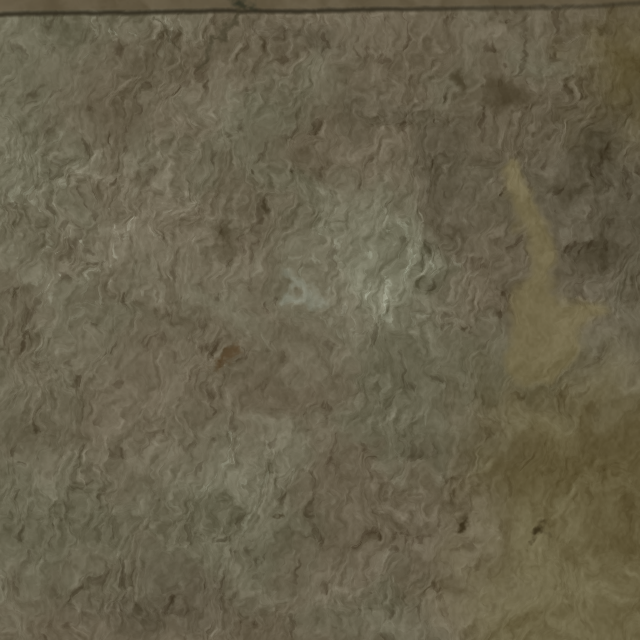
Reproduce this texture procedurally as a three.js fragment shader.

```glsl
varying vec2 vUv;

float hash(vec2 p) {
  vec3 q = fract(p.xyx * vec3(0.1031, 0.1030, 0.0973));
  q += dot(q, q.yzx + 33.33);
  return fract((q.x + q.y) * q.z);
}

float noise(vec2 p) {
  vec2 i = floor(p), f = fract(p);
  f = f * f * (3.0 - 2.0 * f);
  return mix(mix(hash(i), hash(i + vec2(1, 0)), f.x),
             mix(hash(i + vec2(0, 1)), hash(i + vec2(1, 1)), f.x), f.y);
}

float fbm(vec2 p) {
  float sum = 0.0, amp = 0.53;
  for (int i = 0; i < 4; i++) {
    sum += amp * noise(p);
    p = mat2(1.6, 1.2, -1.2, 1.6) * p + 7.3;
    amp *= 0.5;
  }
  return sum;
}

float segment(vec2 p, vec2 a, vec2 b) {
  vec2 ab = b - a;
  return length(p - a - ab * clamp(dot(p - a, ab) / dot(ab, ab), 0.0, 1.0));
}

float smoothMin(float a, float b, float k) {
  float h = max(k - abs(a - b), 0.0) / k;
  return min(a, b) - h * h * k * 0.25;
}

// Soft elliptical mask, one at its centre
float blot(vec2 p, vec2 centre, vec2 radius) {
  return 1.0 - smoothstep(0.1, 1.0, length((p - centre) / radius));
}

// Drip that narrows to a neck and ends in a broad pool
float dripDistance(vec2 p) {
  float upper = segment(p, vec2(0.797, 0.74), vec2(0.825, 0.66)) - 0.021;
  float neck = segment(p, vec2(0.833, 0.64), vec2(0.85, 0.52)) - 0.018;
  float pool = length(p - vec2(0.845, 0.45)) - 0.053;
  float arms = segment(p, vec2(0.82, 0.50), vec2(0.925, 0.515)) - 0.017;
  return smoothMin(smoothMin(upper, neck, 0.02), smoothMin(pool, arms, 0.05), 0.06);
}

void main() {
  vec2 uv = vUv;
  vec2 wobble = vec2(fbm(uv * 13.0), fbm(uv * 13.0 + 41.0)) - 0.5;
  vec2 rough = vec2(fbm(uv * 45.0 + 9.0), fbm(uv * 45.0 + 63.0)) - 0.5;
  vec2 p = uv + wobble * 0.11 + rough * 0.045;

  // Broad cloudy plaster, greener towards the left
  float cloud = fbm(uv * vec2(5.0, 7.0) + 3.0);
  float mottle = fbm(p * vec2(22.0, 28.0) + 17.0);
  float green = smoothstep(0.3, 0.7, fbm(p * 5.0 + 23.0) + 0.25 * (0.4 - uv.x));
  vec3 color = mix(vec3(0.415, 0.380, 0.307), vec3(0.417, 0.403, 0.325), green);
  color += 0.07 * (cloud - 0.5) + 0.13 * (mottle - 0.5);

  // Pale worn areas
  float pale = blot(p, vec2(0.60, 0.57), vec2(0.18, 0.13));
  pale = max(pale, 0.8 * blot(p, vec2(0.13, 0.63), vec2(0.22, 0.22)));
  pale = max(pale, 0.7 * blot(p, vec2(0.37, 0.27), vec2(0.17, 0.09)));
  pale = max(pale, 0.8 * blot(p, vec2(0.20, 0.945), vec2(0.16, 0.05)));
  color += vec3(0.045, 0.054, 0.052) * pale * (0.3 + mottle);

  // Ochre damp on the right and shadowed stains
  float damp = smoothstep(0.62, 0.84, p.x) * (1.0 - smoothstep(0.28, 0.50, p.y));
  damp = max(damp, blot(p, vec2(1.0, 0.88), vec2(0.16, 0.19)));
  vec3 ochre = mix(vec3(0.35, 0.31, 0.19), vec3(0.45, 0.42, 0.30),
                   smoothstep(0.25, 0.70, 0.5 * cloud + 0.5 * mottle));
  color = mix(color, ochre, damp * 0.85);
  float shade = blot(p, vec2(0.94, 0.66), vec2(0.20, 0.27));
  shade = max(shade, 0.7 * blot(p, vec2(0.69, 0.72), vec2(0.10, 0.20)));
  shade = max(shade, 0.6 * blot(p, vec2(0.62, 0.83), vec2(0.12, 0.06)));
  shade = max(shade, 0.6 * blot(p, vec2(0.46, 0.94), vec2(0.10, 0.05)));
  shade = max(shade, 0.7 * blot(p, vec2(0.25, 0.065), vec2(0.22, 0.07)));
  color = mix(color, vec3(0.325, 0.30, 0.235) + 0.16 * (mottle - 0.5), shade * 0.85);

  // Tan drip
  float drip = dripDistance(uv + wobble * 0.05 + rough * 0.02);
  vec3 ochrePaste = vec3(0.46, 0.422, 0.30) + 0.08 * (mottle - 0.5);
  float paste = 1.0 - smoothstep(-0.012, 0.01, drip);
  color = mix(color, ochrePaste, 0.85 * paste);

  // Broken upright grain, lit on one side, with scattered bright flecks
  vec2 grain = vec2(uv.x - 0.12 * uv.y, uv.y) + wobble * 0.05 + rough * 0.025;
  grain *= vec2(105.0, 62.0);
  float ridge = fbm(grain) - fbm(grain + vec2(0.55, -0.25));
  float patchy = smoothstep(0.3, 0.7, fbm(uv * 15.0 + 77.0));
  float calm = 1.0 - 0.5 * max(damp, paste);
  color += ridge * calm * mix(0.09, 0.19, patchy) * (0.85 + 0.4 * pale);
  color += 0.03 * (noise(uv * vec2(210.0, 150.0)) - 0.5);
  float fleck = smoothstep(0.62, 0.85, fbm(grain * 0.9 + 31.0));
  color += vec3(0.085, 0.095, 0.095) * fleck * (0.35 + pale) * calm;
  float pit = smoothstep(0.62, 0.85, fbm(grain * 0.6 + 53.0));
  color -= vec3(0.075, 0.08, 0.075) * pit * calm;
  color += vec3(0.07, 0.09, 0.10) * blot(p, vec2(0.485, 0.54), vec2(0.018, 0.03));

  // Chips and rust
  vec2 q = uv + wobble * 0.03 + rough * 0.05;
  float chip = blot(q, vec2(0.715, 0.185), vec2(0.014, 0.022));
  chip = max(chip, blot(q, vec2(0.848, 0.165), vec2(0.021, 0.021)));
  chip = max(chip, 0.5 * blot(q, vec2(0.35, 0.62), vec2(0.028, 0.045)));
  chip = max(chip, 0.6 * blot(q, vec2(0.787, 0.852), vec2(0.055, 0.04)));
  chip = max(chip, 0.6 * blot(q, vec2(0.72, 0.872), vec2(0.026, 0.02)));
  chip = max(chip, 0.7 * blot(q, vec2(0.432, 0.195), vec2(0.010, 0.009)));
  color = mix(color, vec3(0.20, 0.165, 0.09), chip * 0.85);
  float rust = 1.0 - smoothstep(0.0, 0.015, segment(q, vec2(0.345, 0.42), vec2(0.367, 0.45)));
  color = mix(color, vec3(0.30, 0.225, 0.13), rust * 0.7);

  // Soft seam along the top with a branching crack
  float seam = uv.y - 0.976 - 0.018 * uv.x - 0.006 * (noise(uv * 9.0) - 0.5) - 0.004 * rough.y;
  color = mix(color, vec3(0.385, 0.345, 0.265) + 0.10 * (mottle - 0.5), smoothstep(0.0, 0.008, seam));
  float worn = 0.85 - 0.35 * smoothstep(0.5, 0.9, uv.x);
  color = mix(color, vec3(0.19, 0.17, 0.12), worn * (1.0 - smoothstep(0.0, 0.007, abs(seam))));
  float crack = segment(q, vec2(0.32, 0.90), vec2(0.385, 0.985));
  crack = min(crack, segment(q, vec2(0.235, 0.97), vec2(0.28, 0.92)) + 0.004);
  color = mix(color, vec3(0.25, 0.23, 0.16), 0.6 * (1.0 - smoothstep(0.0, 0.011, crack)));
  color = mix(color, vec3(0.17, 0.18, 0.13), 0.8 * blot(q, vec2(0.375, 0.99), vec2(0.028, 0.022)));

  gl_FragColor = vec4(color, 1.0);
}
```
